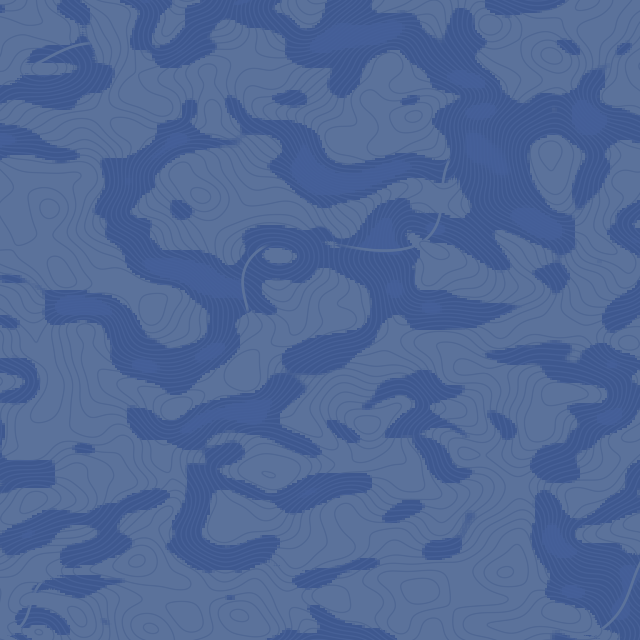
Give the GLSL for this texture, as a Shadertoy shader.

```glsl
// Blue relief map: steep ground in dark bands, fine contour lines and thin tracks.
#define STEEP_SLOPE 0.95
#define CREST_SLOPE 1.65
#define CONTOUR_STEP 0.0090
#define LINE_WIDTH 0.0020
#define TRACK_WIDTH 0.0042
#define CELLS 256.0
#define WAVES 36
#define LOW_FREQ 2.0
#define HIGH_FREQ 15.0

const vec3 PLAIN = vec3(0.356, 0.447, 0.606);
const vec3 PLAIN_LINE = vec3(0.300, 0.394, 0.572);
const vec3 STEEP = vec3(0.245, 0.346, 0.560);
const vec3 STEEP_LINE = vec3(0.275, 0.377, 0.592);
const vec3 CREST = vec3(0.270, 0.374, 0.602);

float hash(float n) {
    return fract(sin(n * 12.99) * 437.58);
}

// Layered sines: height in x, its gradient in yz, scaled to unit mean slope.
vec3 terrain(vec2 p, float seed) {
    vec3 sum = vec3(0.0);
    float power = 0.0;
    for (int i = 0; i < WAVES; i++) {
        float n = float(i);
        float t = n / float(WAVES - 1);
        float angle = n * 2.39996 + seed;
        // Taller than wide waves stretch the bands sideways
        vec2 dir = vec2(0.88 * cos(angle), 1.12 * sin(angle));
        float k = 6.28318 * mix(LOW_FREQ, HIGH_FREQ, t * t);
        float weight = 1.0 - 0.6 * t;
        float phase = k * dot(p, dir) + 6.28318 * hash(n + seed * 7.3 + 1.0);
        sum += weight * vec3(sin(phase) / k, dir * cos(phase));
        power += 0.5 * weight * weight;
    }
    return sum / sqrt(power);
}

// Coverage of a line of the given width at distance d.
float stroke(float d, float width, float px) {
    return 1.0 - smoothstep(-0.6 * px, 0.6 * px, d - 0.5 * width);
}

void mainImage(out vec4 fragColor, in vec2 fragCoord) {
    float px = 1.0 / iResolution.y;
    vec2 p = fragCoord * px;

    // Contour lines from the smooth height field
    vec3 ground = terrain(p, 2.0);
    float level = abs(fract(ground.x / CONTOUR_STEP) - 0.5);
    float contourDist = (0.5 - level) * CONTOUR_STEP / max(length(ground.yz), 0.05);
    float contour = stroke(contourDist, LINE_WIDTH, px);

    // Broken tracks along the zero level of a second, broader field
    vec3 route = terrain(p * 0.45, 5.0);
    float trackDist = abs(route.x) / max(length(route.yz), 0.2) / 0.45;
    float presence = sin(p.x * 13.0 + 2.0 * sin(p.y * 9.0)) + sin(p.y * 17.0 - p.x * 6.0);
    float onTrack = smoothstep(0.1, 0.35, presence);

    // Slope sampled on a coarse grid gives finely stepped band edges
    vec2 cell = (floor(p * CELLS) + 0.5) / CELLS;
    float slope = length(terrain(cell, 2.0).yz);
    float bank = trackDist / 0.020;
    slope += 0.35 * onTrack * exp(-bank * bank);
    float steep = smoothstep(-0.03, 0.03, slope - STEEP_SLOPE);
    float crest = smoothstep(-0.04, 0.04, slope - CREST_SLOPE);

    // Colours
    vec3 plainColor = mix(PLAIN, PLAIN_LINE, 0.85 * contour);
    vec3 steepColor = mix(mix(STEEP, STEEP_LINE, contour), CREST, 0.8 * crest);
    vec3 color = mix(plainColor, steepColor, steep);
    float track = stroke(trackDist, TRACK_WIDTH, px) * onTrack;
    color = mix(color, PLAIN, track * steep);
    fragColor = vec4(color, 1.0);
}
```
